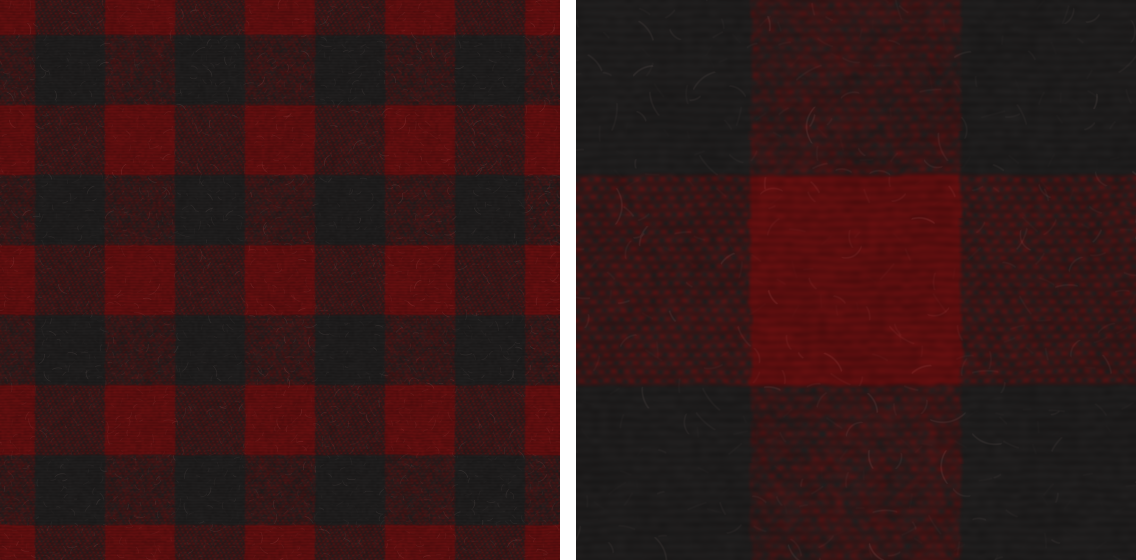
Left: the whole. Right: its middle third, enlarged.
A Shadertoy shader for this texture:

```glsl
// Red and black buffalo check in brushed wool, four repeats each way.
// Two crossing sets of bands are blended through a fine twill weave,
// then covered with ribs, soft mottling and scattered pale hairs.

const float TAU = 6.2831853;

// Sine-free hash: two values in 0..1 from a 2D cell.
vec2 hash2(vec2 p) {
    vec3 q = fract(p.xyx * vec3(0.1031, 0.1030, 0.0973));
    q += dot(q, q.yzx + 33.33);
    return fract((q.xx + q.yz) * q.zy);
}

// Value noise on a grid of n cells, wrapping at the canvas edge.
vec2 noise2(vec2 p, vec2 n) {
    vec2 cell = floor(p * n), f = fract(p * n);
    f = f * f * (3.0 - 2.0 * f);
    vec2 a = hash2(mod(cell, n));
    vec2 b = hash2(mod(cell + vec2(1, 0), n));
    vec2 c = hash2(mod(cell + vec2(0, 1), n));
    vec2 d = hash2(mod(cell + 1.0, n));
    return mix(mix(a, b, f.x), mix(c, d, f.x), f.y);
}

// 1 inside a red band, 0 inside a black one; bands are equally wide.
float redBand(float x, float soft) {
    float fromCentre = abs(fract(x * 4.0 + 0.5) - 0.5);
    return 1.0 - smoothstep(0.25 - soft, 0.25 + soft, fromCentre);
}

// Short bent hairs, one per cell of a wrapping grid.
float hairs(vec2 p, float n, float seed, float pixel) {
    float sum = 0.0, width = n * (0.0007 + 0.6 * pixel);
    vec2 home = floor(p * n);
    for (int j = -1; j <= 1; j++)
    for (int i = -1; i <= 1; i++) {
        vec2 cell = home + vec2(i, j);
        vec2 key = mod(cell, n) + seed;
        vec2 place = hash2(key), look = hash2(key + 71.0);
        float angle = look.x * TAU;
        vec2 q = p * n - cell - place;
        q = mat2(cos(angle), -sin(angle), sin(angle), cos(angle)) * q;
        q.y += (look.y - 0.5) * 2.0 * q.x * q.x;
        float halfLength = 0.1 + 0.3 * place.x * look.y;
        float d = length(vec2(max(abs(q.x) - halfLength, 0.0), q.y));
        sum += (1.0 - smoothstep(0.0, width, d)) * look.y * look.y;
    }
    return sum;
}

void mainImage(out vec4 fragColor, in vec2 fragCoord) {
    vec2 uv = fragCoord / iResolution.xy;
    float pixel = 1.0 / min(iResolution.x, iResolution.y);

    // Slightly uneven cloth
    vec2 p = uv + 0.0016 * (noise2(uv, vec2(24)) - 0.5)
                + 0.0012 * (noise2(uv, vec2(96)) - 0.5);

    // Horizontal ribs and the twill dots that step along them
    float row = floor(p.y * 192.0);
    float rib = 0.5 - 0.5 * cos(TAU * p.y * 192.0);
    float twill = rib * cos(TAU * (p.x * 128.0 + row / 3.0));
    vec2 fuzz = noise2(uv, vec2(200, 240)) - 0.5;
    vec2 mottle = noise2(uv, vec2(64)) - 0.5;

    // Bands, with edges frayed thread by thread
    float fray = 0.0014 * (hash2(vec2(mod(row, 192.0), 7.0)).x - 0.5);
    float soft = 0.006 + 2.0 * pixel;
    float column = redBand(p.x + fray, soft);
    float line = redBand(p.y, soft);

    // Share of red: regular twill in red rows, fuzzier in red columns
    float rowMix = 0.40 + 0.28 * twill + 0.22 * fuzz.x;
    float columnMix = 0.35 + 0.16 * twill + 0.40 * fuzz.x + 0.15 * mottle.x;
    float red = mix(line * rowMix, mix(columnMix, 1.0, line), column);
    vec3 color = mix(vec3(0.113, 0.107, 0.107), vec3(0.352, 0.053, 0.055), clamp(red, 0.0, 1.0));

    // Thread relief and mottled dye
    color *= 0.95 + 0.10 * rib + 0.14 * fuzz.y + 0.07 * mottle.y;

    // Brushed surface
    float nap = hairs(uv, 36.0, 3.0, pixel) + 0.7 * hairs(uv, 60.0, 150.0, pixel);
    color += vec3(0.065, 0.055, 0.053) * min(nap, 1.0);

    fragColor = vec4(color, 1.0);
}
```
